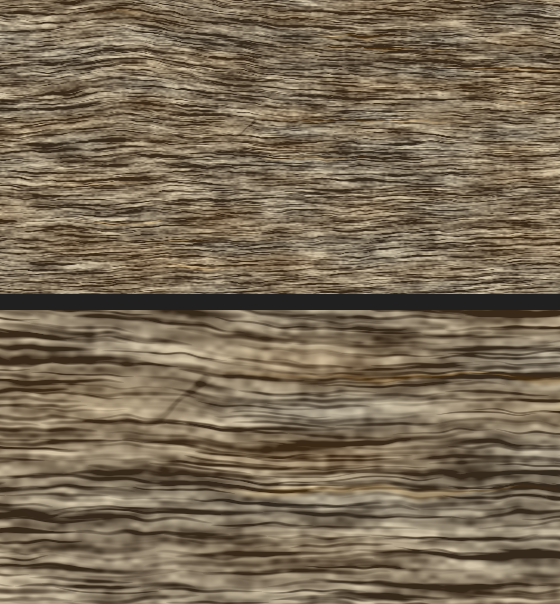
Top, the full canvas; bottom, a detail of the centre.
Write a Shadertoy shader that draws this texture.

```glsl
float hash(vec2 p) {
    return fract(sin(dot(p, vec2(127.1, 311.7))) * 43758.5453);
}

float noise(vec2 p) {
    vec2 i = floor(p), f = fract(p);
    f = f * f * (3.0 - 2.0 * f);
    return mix(mix(hash(i), hash(i + vec2(1, 0)), f.x),
               mix(hash(i + vec2(0, 1)), hash(i + vec2(1, 1)), f.x), f.y);
}

float signedNoise(vec2 p) {
    return noise(p) - 0.5;
}

// Height across the grain: fibres follow lines where this is constant
float grainHeight(vec2 p) {
    float tilt = mix(0.04, -0.05, p.y) * (p.x - 0.9);
    float bulge = (p.x - 0.45) / 0.25;
    float hump = 0.04 * exp(-bulge * bulge) * smoothstep(0.3, 0.8, p.y);
    float wobble = 0.016 * signedNoise(p * vec2(5, 9))
                 + 0.007 * signedNoise(p * vec2(17, 28))
                 + 0.003 * signedNoise(p * vec2(45, 60));
    return p.y - tilt - hump + wobble;
}

// Fibre noise, sheared a little so that layers cross at small angles
float fibres(vec2 g, float shear, vec2 scale) {
    return signedNoise(vec2(g.x, g.y + shear * g.x) * scale + 300.0 * abs(shear));
}

// One short tapered split per cell of a staggered grid
float splits(vec2 g, vec2 cell, float seed) {
    vec2 q = g / cell;
    q.x += 17.0 * hash(vec2(floor(q.y), seed));
    vec2 id = floor(q) + seed, f = fract(q);
    float level = 0.3 + 0.4 * hash(id) + 0.4 * (hash(id + 5.3) - 0.5) * (f.x - 0.5);
    level += 0.2 * signedNoise(vec2(q.x * 5.0, id.y));
    float taper = sqrt(max(4.0 * f.x * (1.0 - f.x), 0.0));
    float width = 0.03 + 0.24 * taper * (0.4 + 0.6 * hash(id + 9.1));
    float line = 1.0 - smoothstep(0.15 * width, width, abs(f.y - level));
    return line * taper * smoothstep(0.1, 0.9, hash(id + 2.7));
}

float blob(vec2 p, vec2 centre, vec2 radius) {
    vec2 d = (p - centre) / radius;
    return exp(-dot(d, d));
}

float segment(vec2 p, vec2 a, vec2 b) {
    vec2 d = b - a;
    return length(p - a - d * clamp(dot(p - a, d) / dot(d, d), 0.0, 1.0));
}

void mainImage(out vec4 fragColor, in vec2 fragCoord) {
    vec2 p = fragCoord / iResolution.y;
    vec2 g = vec2(p.x, grainHeight(p));

    // Weathered patches
    float tone = 0.61 + 0.18 * signedNoise(p * vec2(2.3, 4.0) + 5.0)
                      + 0.20 * signedNoise(g * vec2(6, 18) + 9.0);
    tone -= 0.20 * blob(p, vec2(0.72, 0.27), vec2(0.07, 0.025));
    tone -= 0.13 * blob(p, vec2(1.20, 0.50), vec2(0.20, 0.05));
    tone -= 0.12 * blob(p, vec2(1.65, 0.18), vec2(0.20, 0.12));

    // Fibres from broad streaks down to grit
    tone += 0.42 * fibres(g, 0.03, vec2(8, 50));
    tone += 0.60 * fibres(g, -0.04, vec2(13, 90));
    tone += 0.60 * fibres(g, 0.05, vec2(24, 150));
    tone += 0.42 * signedNoise(p * vec2(95, 170));

    // Short splits between the fibres, from long to short
    for (float i = 0.0; i < 5.0; i++) {
        vec2 cell = vec2(0.26, 0.027) * pow(0.82, i);
        float shear = 0.05 * (hash(vec2(i, 1.0)) - 0.5);
        tone -= 0.62 * splits(g + vec2(0.0, shear * g.x + 0.37 * i), cell, 13.0 * i + 1.0);
    }

    // Long fissures, the first one widest, with a rusty lower lip
    float rust = 0.0;
    for (float i = 0.0; i < 10.0; i++) {
        bool widest = i < 0.5;
        float height = widest ? 0.9 : (i - 0.5 + 0.7 * hash(vec2(i, 3.0))) / 10.0;
        float middle = widest ? 0.85 : 1.9 * hash(vec2(i, 7.0));
        float reach = widest ? 0.75 : 0.2 + 0.35 * hash(vec2(i, 11.0));
        float taper = 1.0 - smoothstep(0.3, 1.0, abs(p.x - middle) / reach);
        float width = (widest ? 0.0065 : 0.004) * (0.3 + 1.2 * noise(vec2(p.x * 16.0, i)));
        float offset = g.y - height + 0.012 * signedNoise(vec2(p.x * 7.0, i * 5.0))
                     + 0.004 * signedNoise(vec2(p.x * 40.0, i * 3.0));
        float depth = taper * (0.3 + 0.7 * noise(vec2(p.x * 9.0, i + 40.0)));
        tone -= 0.7 * depth * (1.0 - smoothstep(0.2 * width, width, abs(offset)));
        float lip = blob(vec2(offset, 0.0), vec2(-1.6 * width, 0.0), vec2(width, 1.0));
        rust += lip * taper * smoothstep(0.4, 0.8, noise(vec2(p.x * 5.0, i + 20.0)));
    }

    // Slanting scratch
    vec2 jitter = 0.014 * vec2(signedNoise(p * 45.0), signedNoise(p * 45.0 + 8.0));
    float scratch = segment(p + jitter, vec2(0.80, 0.53), vec2(0.87, 0.59));
    tone -= 0.5 * noise(p * 50.0) * (1.0 - smoothstep(0.001, 0.006, scratch));

    // Pale worn spot
    float worn = blob(p + 0.03 * signedNoise(p * 22.0), vec2(1.46, 0.6), vec2(0.06, 0.045));
    tone = mix(tone, 0.75 + 0.4 * signedNoise(p * vec2(60, 90)), 0.7 * worn);

    tone = clamp(tone, -0.2, 1.15);
    vec3 wood = mix(vec3(0.31, 0.25, 0.18), vec3(0.76, 0.70, 0.59), tone);
    wood += vec3(0.04, 0.0, -0.04) * signedNoise(g * vec2(4, 18) + 53.0);
    wood += vec3(0.06, 0.02, -0.04) * min(rust, 1.0);
    fragColor = vec4(wood, 1.0);
}
```
